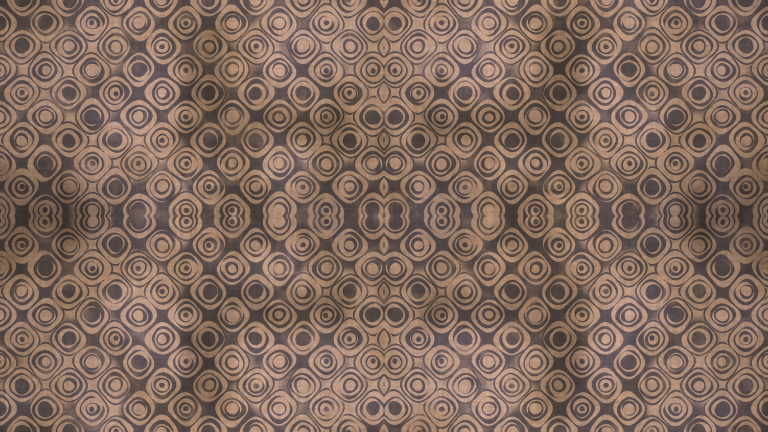
Write a WebGL 1 fragment shader that draws this pattern.

```glsl
precision highp float;
// Mirrored lattice of hand-cut rounded diamonds with nested rings, inked on tan cloth.
// The canvas is folded about its centre and cut into diagonal cells; each cell stacks
// wobbly superellipse contours, then noise adds stains, weave and faded ink.

uniform vec2 u_resolution;

float hash(vec2 p) {
  vec3 q = fract(vec3(p.xyx) * 0.1031);
  q += dot(q, q.yzx + 33.33);
  return fract((q.x + q.y) * q.z);
}

float noise(vec2 p) {
  vec2 i = floor(p), f = fract(p);
  f = f * f * (3.0 - 2.0 * f);
  return mix(mix(hash(i), hash(i + vec2(1.0, 0.0)), f.x),
             mix(hash(i + vec2(0.0, 1.0)), hash(i + vec2(1.0)), f.x), f.y);
}

float fbm(vec2 p) {
  float sum = 0.0, amp = 0.53;
  for (int i = 0; i < 4; i++) {
    sum += amp * noise(p);
    p = p * 2.03 + 17.7;
    amp *= 0.5;
  }
  return sum;
}

// Superellipse radius, shifted and bent differently for every seed.
float contour(vec2 d, float power, vec2 seed) {
  float a = hash(seed), b = hash(seed + 41.3);
  d += (vec2(a, b) - 0.5) * 0.05;
  float angle = atan(d.y, d.x + 1e-5);
  float bend = 1.0 + 0.05 * sin(2.0 * angle + 6.28 * a)
                   + 0.03 * sin(3.0 * angle + 6.28 * b);
  vec2 e = pow(abs(d) + 1e-4, vec2(power));
  return pow(e.x + e.y, 1.0 / power) * bend;
}

// Coverage of the inside of a contour.
float inside(float r, float radius, float soft) {
  return 1.0 - smoothstep(radius - soft, radius + soft, r);
}

void main() {
  vec2 p = (gl_FragCoord.xy - 0.5 * u_resolution) / u_resolution.y;
  vec2 fold = abs(p);

  // Diagonal cells: horizontal pitch is two units, rows are one unit apart.
  vec2 q = fold * 18.46 - vec2(0.47, 0.24);
  vec2 diag = 0.5 * vec2(q.x + q.y, q.x - q.y);
  vec2 id = floor(diag + 0.5);
  vec2 d = diag - id;
  vec2 seed = id + 60.0;
  float soft = 8.5 / u_resolution.y;

  // Ground between the shapes: solid ink in some regions, bare cloth in others.
  float solid = smoothstep(0.3, 0.48, noise(q * 0.42 + 8.0) * 0.7 + noise(q * 1.1) * 0.3);
  float size = 0.44 + 0.045 * hash(seed + 3.1);
  float outer = contour(d, 3.0, seed + 11.0);
  float ink = (1.0 - inside(outer, size, soft))
            * max(solid, inside(outer, size + 0.05, soft));

  // Broad outer ring, its two edges cut independently.
  float ringSize = 0.345 + 0.035 * hash(seed + 5.7);
  float ringWidth = 0.045 + 0.045 * hash(seed + 9.2);
  float ring = inside(contour(d, 2.5, seed + 23.0), ringSize, soft)
             * (1.0 - inside(contour(d, 2.3, seed + 29.0), ringSize - ringWidth, soft));
  ink = max(ink, ring);

  // Inner ring around an open, dotted or solid core.
  float kind = hash(seed + 71.9);
  float eyeSize = 0.205 + 0.045 * hash(seed + 15.4);
  float eye = inside(contour(d, 2.0, seed + 37.0), eyeSize, soft);
  float coreSize = eyeSize - 0.045 - 0.035 * hash(seed + 19.8);
  float core = inside(contour(d, 2.0, seed + 43.0), coreSize, soft);
  float dot_ = inside(contour(d, 2.0, seed + 47.0), 0.08, soft);
  float fill = kind > 0.72 ? 1.0 : (kind > 0.45 ? dot_ : 0.0);
  ink = max(ink, eye * (1.0 - core * (1.0 - fill)));

  // Cloth and ink tints, mostly mirrored, with a little unmirrored wear.
  float stain = fbm(fold * 5.0 + 3.0);
  float wear = fbm(p * 9.0 + 30.0);
  float warm = smoothstep(0.32, 0.68, 0.6 * stain + 0.4 * wear);
  vec3 cloth = mix(vec3(0.76, 0.62, 0.54), vec3(0.67, 0.53, 0.42), warm);
  vec3 dye = mix(vec3(0.38, 0.33, 0.35), vec3(0.31, 0.27, 0.25), warm);
  float faded = smoothstep(0.5, 0.8, fbm(p * 26.0 + 70.0));
  vec3 color = mix(cloth, dye, ink * (0.97 - 0.3 * faded));

  // Pale flanks, darker sides and smudges along the horizontal axis.
  float pale = exp(-pow((fold.x - 0.38) * 6.0, 2.0));
  float smudge = exp(-pow(fold.y * 11.0, 2.0))
               * (exp(-pow((fold.x - 0.13) * 14.0, 2.0)) + smoothstep(0.4, 0.7, fold.x));
  float shade = 0.96 + 0.07 * pale - 0.15 * smudge - 0.07 * smoothstep(0.55, 0.89, fold.x);
  shade *= 1.0 - 0.22 * smoothstep(0.5, 0.78, stain);

  // Crossed threads and fine grain.
  float weave = noise(p * vec2(190.0, 24.0) + 90.0) + noise(p * vec2(24.0, 190.0) + 150.0);
  shade *= 1.0 + 0.09 * (weave - 1.0) + 0.08 * (noise(p * 230.0 + 400.0) - 0.5);
  gl_FragColor = vec4(clamp(color * shade, 0.0, 1.0), 1.0);
}
```
